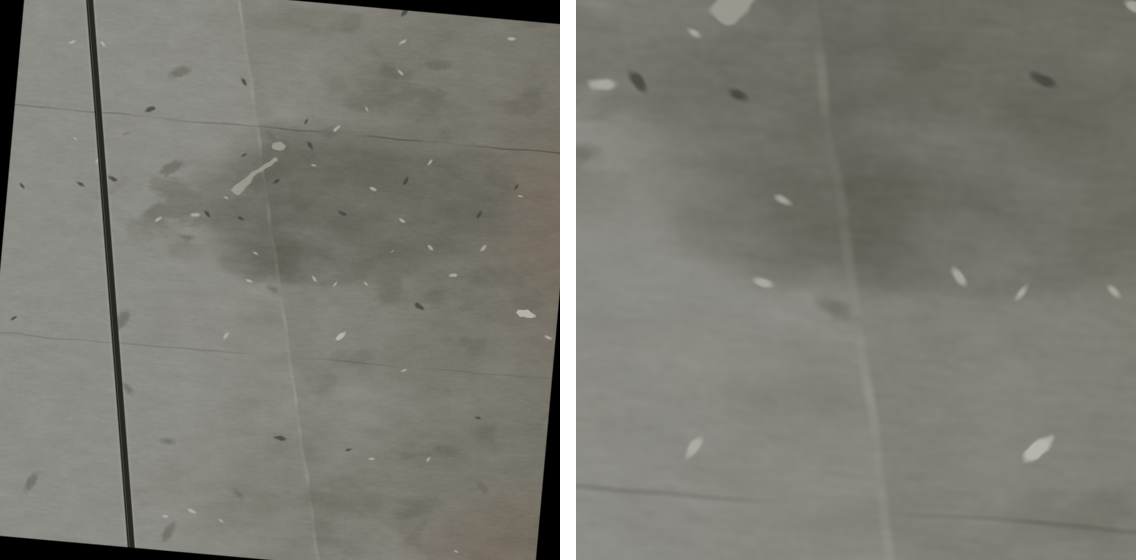
Left: the whole. Right: its middle third, enlarged.
This texture is drawn by a WebGL 2 fragment shader. Its source:

```glsl
#version 300 es
precision highp float;
// Worn concrete paving, slightly tilted on black: a dark expansion joint, faint
// seams and cracks, a broad damp stain and scattered litter. Layers of gradient
// noise tint the slab; distance functions and hashed cells draw the rest.

uniform vec2 u_resolution;
out vec4 fragColor;

const vec3 PALE = vec3(0.548, 0.547, 0.524);
const vec3 WARM = vec3(0.462, 0.450, 0.408);
const vec3 DAMP = vec3(0.405, 0.397, 0.362);
const vec3 RUST = vec3(0.455, 0.405, 0.360);
const vec3 JOINT = vec3(0.150, 0.150, 0.133);
const vec3 LITTER = vec3(0.730, 0.725, 0.690);
const vec3 GRIT = vec3(0.250, 0.245, 0.225);

vec2 hash2(vec2 p) {
    vec3 q = fract(vec3(p.xyx) * vec3(0.1031, 0.1030, 0.0973));
    q += dot(q, q.yzx + 33.33);
    return fract((q.xx + q.yz) * q.zy);
}

float gradientNoise(vec2 p) {
    vec2 i = floor(p), f = fract(p);
    vec2 w = f * f * f * (f * (f * 6.0 - 15.0) + 10.0);
    vec2 o = vec2(0.0, 1.0);
    float a = dot(hash2(i) * 2.0 - 1.0, f);
    float b = dot(hash2(i + o.yx) * 2.0 - 1.0, f - o.yx);
    float c = dot(hash2(i + o.xy) * 2.0 - 1.0, f - o.xy);
    float d = dot(hash2(i + o.yy) * 2.0 - 1.0, f - o.yy);
    return mix(mix(a, b, w.x), mix(c, d, w.x), w.y);
}

float fbm(vec2 p) {
    float sum = 0.0, amp = 1.0;
    for (int i = 0; i < 5; i++) {
        sum += amp * gradientNoise(p);
        p = mat2(0.8, 0.6, -0.6, 0.8) * p * 2.03 + 17.3;
        amp *= 0.5;
    }
    return sum;
}

vec2 rotate(vec2 p, float angle) {
    float c = cos(angle), s = sin(angle);
    return vec2(c * p.x - s * p.y, s * p.x + c * p.y);
}

float segmentDistance(vec2 p, vec2 a, vec2 b) {
    vec2 ab = b - a;
    return length(p - a - ab * clamp(dot(p - a, ab) / dot(ab, ab), 0.0, 1.0));
}

// Soft blot: 1 in the middle of a ragged ellipse, 0 outside.
float blot(vec2 p, vec2 centre, vec2 radius, float ragged, float soft) {
    float d = length((p - centre) / radius) - 1.0 + ragged;
    return 1.0 - smoothstep(-soft, soft, d);
}

// One irregular flake per chosen cell, turned at random.
float flakes(vec2 p, float cells, float chance, float size, float seed, float soft) {
    vec2 g = p * cells + seed, id = floor(g);
    vec2 place = hash2(id + seed), kind = hash2(id + seed + 41.7);
    vec2 q = rotate(fract(g) - mix(vec2(0.28), vec2(0.72), place), (kind.y - 0.5) * 2.2);
    q /= cells;
    float r = size * mix(0.55, 1.2, place.y);
    float d = length(q * vec2(0.65, 1.5)) - r + 0.5 * r * gradientNoise(p * 130.0);
    return step(kind.x, chance) * (1.0 - smoothstep(-soft, soft, d));
}

void main() {
    vec2 uv = gl_FragCoord.xy / u_resolution;
    float px = 1.0 / min(u_resolution.x, u_resolution.y);
    float soft = max(px, 0.0016);
    vec2 slab = rotate(uv - 0.5, 0.0887);

    // Broad tint: pale on the left, warm and mottled on the right
    float cloud = fbm(uv * vec2(3.5, 5.0) + 4.0);
    float mottle = fbm(uv * vec2(9.0, 15.0) + 21.0);
    float warmth = smoothstep(0.22, 1.0, uv.x + 0.32 * cloud + 0.10 * mottle);
    vec3 col = mix(PALE, WARM, warmth);
    col = mix(col, DAMP, 0.55 * smoothstep(0.05, 0.45, mottle + 0.5 * cloud) * smoothstep(0.4, 0.8, uv.x));
    float rust = blot(uv, vec2(1.0, 0.61), vec2(0.12, 0.16), cloud, 0.6)
               + blot(uv, vec2(0.91, 0.03), vec2(0.11, 0.07), cloud, 0.6);
    col = mix(col, RUST, 0.5 * min(rust, 1.0));

    // Damp stain with a fainter smear to its left
    float stain = blot(uv, vec2(0.635, 0.635), vec2(0.28, 0.135), 0.45 * cloud + 0.25 * mottle, 0.16);
    float smear = blot(uv, vec2(0.33, 0.63), vec2(0.16, 0.085), 0.9 * mottle, 0.45);
    col = mix(col, DAMP, stain * clamp(0.78 + 0.7 * mottle, 0.3, 1.0));
    col = mix(col, DAMP, 0.55 * smear * smoothstep(-0.15, 0.25, mottle));

    // Fine grain brushed along the slab
    float grain = gradientNoise(slab * vec2(55.0, 210.0)) + 0.7 * gradientNoise(slab * 170.0);
    col += 0.018 * grain + 0.025 * fbm(slab * vec2(16.0, 45.0));

    // Faint upright seam, darker along its right side, and two hairline cracks
    float wobble = 0.004 * gradientNoise(uv * 16.0);
    float seam = uv.x - mix(0.569, 0.427, uv.y) + wobble;
    float broken = smoothstep(-0.25, 0.3, gradientNoise(vec2(3.0, uv.y * 22.0)));
    col += 0.045 * broken * (1.0 - smoothstep(0.001, 0.005, abs(seam)));
    col -= 0.022 * smoothstep(0.0, 0.004, seam) * (1.0 - smoothstep(0.004, 0.07, seam));
    float crackHigh = abs(uv.y - mix(0.815, 0.726, uv.x) + wobble);
    float crackLow = abs(uv.y - mix(0.405, 0.322, uv.x) + wobble);
    float worn = smoothstep(-0.35, 0.25, gradientNoise(uv * 9.0 + 8.0));
    col -= worn * (0.085 * (1.0 - smoothstep(0.0, 0.003, crackHigh)) + 0.05 * (1.0 - smoothstep(0.0, 0.003, crackLow)));

    // Litter and grit, thickest around the stain
    float crowd = blot(uv, vec2(0.5, 0.66), vec2(0.36, 0.20), 0.0, 0.5);
    col = mix(col, GRIT, 0.75 * flakes(uv, 17.0, 0.04 + 0.13 * crowd, 0.0052, 5.0, soft * 1.5));
    col = mix(col, DAMP, 0.65 * flakes(uv, 11.0, 0.10 + 0.22 * crowd, 0.012, 63.0, 0.006));
    col = mix(col, LITTER, 0.70 * flakes(uv, 19.0, 0.03 + 0.16 * crowd, 0.0042, 29.0, soft * 1.3));
    col = mix(col, LITTER, 0.90 * flakes(uv, 6.0, 0.12, 0.0095, 83.0, soft));

    // Twisted pale scrap widening toward its lower end
    float scrap = segmentDistance(uv, vec2(0.492, 0.715), vec2(0.450, 0.687)) - 0.0035;
    scrap = min(scrap, segmentDistance(uv, vec2(0.450, 0.687), vec2(0.423, 0.660)) - mix(0.009, 0.004, smoothstep(0.66, 0.69, uv.y)));
    scrap = min(scrap, length((uv - vec2(0.497, 0.739)) * vec2(0.8, 1.1)) - 0.009);
    scrap += 0.004 * gradientNoise(uv * 90.0);
    col = mix(col, vec3(0.63, 0.62, 0.58), 0.85 * (1.0 - smoothstep(-soft, soft, scrap)));

    // Dark expansion joint with a paler core line and lips
    float joint = uv.x - mix(0.236, 0.160, uv.y);
    col += 0.03 * (1.0 - smoothstep(0.007, 0.013, abs(joint)));
    col = mix(col, JOINT, 1.0 - smoothstep(0.0045, 0.0045 + 2.0 * soft, abs(joint)));
    col += 0.09 * (1.0 - smoothstep(0.0, 0.002, abs(joint + 0.003)));

    // Black surround
    float edge = max(abs(slab.x), abs(slab.y)) - 0.4995;
    fragColor = vec4(clamp(col, 0.0, 1.0) * (1.0 - smoothstep(-px, px, edge)), 1.0);
}
```
